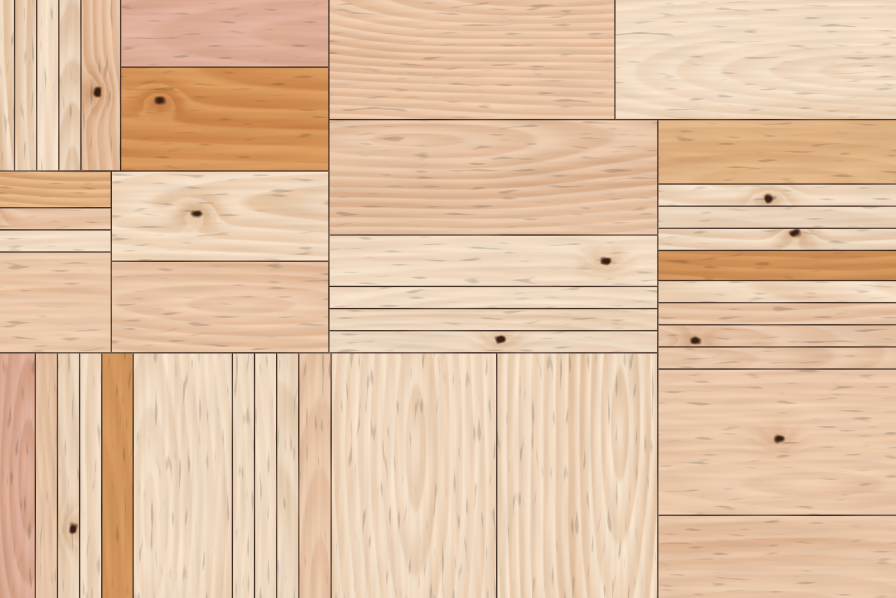
Write a Shadertoy shader that draws this texture.

```glsl
// Irregular parquet of pale hardwood: a pinwheel of five blocks is cut again and
// again into boards and narrow strips. Each plank gets its own tone, ring pattern
// along its length, fine fibres and sometimes a knot; thin dark seams divide them.

struct Rect { vec2 lo, hi; };

const float STRIP_WIDTH = 0.037;
const float MAX_LENGTH = 0.60;
const float MAX_WIDTH = 0.28;
const float SEAM_HALF_WIDTH = 0.0011;
const vec3 CREAM = vec3(0.95, 0.87, 0.78);
const vec3 PEACH = vec3(0.93, 0.80, 0.69);
const vec3 HONEY = vec3(0.90, 0.73, 0.55);
const vec3 ROSE  = vec3(0.87, 0.69, 0.61);
const vec3 AMBER = vec3(0.85, 0.61, 0.38);
const vec3 LATEWOOD_TINT = vec3(0.88, 0.78, 0.68);
const vec3 KNOT_COLOR = vec3(0.22, 0.12, 0.07);
const vec3 SEAM_COLOR = vec3(0.24, 0.17, 0.13);

vec2 hash22(vec2 p) {
    vec3 q = fract(p.xyx * vec3(0.1031, 0.1030, 0.0973));
    q += dot(q, q.yzx + 33.33);
    return fract((q.xx + q.yz) * q.zy);
}

float gradientDot(vec2 cell, vec2 corner, vec2 f) {
    return dot(hash22(cell + corner) * 2.0 - 1.0, f - corner);
}

float gradientNoise(vec2 p) {
    vec2 i = floor(p), f = p - i;
    vec2 u = f * f * f * (f * (f * 6.0 - 15.0) + 10.0);
    vec2 e = vec2(0.0, 1.0);
    return mix(mix(gradientDot(i, e.xx, f), gradientDot(i, e.yx, f), u.x),
               mix(gradientDot(i, e.xy, f), gradientDot(i, e.yy, f), u.x), u.y);
}

vec2 rectSeed(Rect r) { return floor(r.lo * 431.0 + r.hi * 277.0) + 900.0; }

// Five blocks turning around the central one, which spans a to b
Rect pinwheel(Rect r, vec2 a, vec2 b, vec2 p) {
    if (p.y < a.y && p.x < b.x) return Rect(r.lo, vec2(b.x, a.y));
    if (p.x >= b.x && p.y < b.y) return Rect(vec2(b.x, r.lo.y), vec2(r.hi.x, b.y));
    if (p.y >= b.y && p.x >= a.x) return Rect(vec2(a.x, b.y), r.hi);
    if (p.x < a.x) return Rect(vec2(r.lo.x, a.y), vec2(a.x, r.hi.y));
    return Rect(a, b);
}

// Halve a block until it has the proportions of a board
Rect splitToBoard(Rect r, vec2 p) {
    for (int level = 0; level < 6; level++) {
        vec2 size = r.hi - r.lo;
        float longSide = max(size.x, size.y), shortSide = min(size.x, size.y);
        if (longSide <= MAX_LENGTH && shortSide <= MAX_WIDTH) break;
        vec2 rnd = hash22(rectSeed(r));
        bool cutX = (size.x > size.y) == (longSide > MAX_LENGTH);
        if (shortSide > MAX_WIDTH && longSide < 1.3 * shortSide) cutX = rnd.x < 0.5;
        vec2 axis = cutX ? vec2(1.0, 0.0) : vec2(0.0, 1.0);
        float cut = dot(mix(r.lo, r.hi, mix(0.44, 0.56, rnd.y)), axis);
        if (dot(p, axis) < cut) r.hi = mix(r.hi, vec2(cut), axis);
        else r.lo = mix(r.lo, vec2(cut), axis);
    }
    return r;
}

// Saw a bundle of narrow strips off one long side of some boards
Rect carveStrips(Rect r, vec2 p, float share) {
    vec2 size = r.hi - r.lo, rnd = hash22(rectSeed(r) + 57.0);
    if (rnd.x > share) return r;
    vec2 axis = size.x < size.y ? vec2(1.0, 0.0) : vec2(0.0, 1.0);
    float start = dot(r.lo, axis);
    float count = min(3.0 + floor(2.0 * rnd.y), floor(dot(size, axis) / STRIP_WIDTH) - 1.0);
    float index = min(floor((dot(p, axis) - start) / STRIP_WIDTH), count);
    float low = start + index * STRIP_WIDTH;
    r.lo = mix(r.lo, vec2(low), axis);
    if (index < count) r.hi = mix(r.hi, vec2(low + STRIP_WIDTH), axis);
    return r;
}

vec3 woodTone(float pick) {
    vec3 tone = mix(CREAM, PEACH, step(0.38, pick));
    tone = mix(tone, HONEY, step(0.70, pick));
    tone = mix(tone, ROSE, step(0.84, pick));
    return mix(tone, AMBER, step(0.94, pick));
}

// q runs along the grain in x and across it in y, from the plank centre
vec3 wood(vec2 q, vec2 size, vec2 seed) {
    vec2 look = hash22(seed), heart = hash22(seed + 13.0), knot = hash22(seed + 29.0);
    vec2 shift = look * 60.0 + 20.0;
    bool isStrip = size.y < STRIP_WIDTH * 1.3;
    vec3 tone = woodTone(look.x * (isStrip ? 0.6 : 1.0)) * mix(0.98, 1.02, heart.x);

    // Knot distance, far away on planks without one
    vec2 knotCenter = (vec2(knot.y, fract(knot.y * 7.0)) - 0.5) * size * vec2(0.8, 0.6);
    float knotDist = length((q - knotCenter) * vec2(0.75, 1.0)) + 0.004 * gradientNoise(q * 90.0 + shift);
    if (knot.x > 0.25) knotDist = 1.0;
    float halo = exp(-1500.0 * knotDist * knotDist);

    // Growth rings as stretched arches, bent by slow noise and by the knot
    vec2 fromHeart = (q - (heart - 0.5) * vec2(0.6, 0.28)) * vec2(0.16, 1.0);
    float radius = length(fromHeart) + 0.022 * gradientNoise(q * vec2(2.5, 6.0) + shift);
    float ring = fract(radius * mix(30.0, 75.0, look.y) + 1.5 * halo);
    float latewood = smoothstep(0.0, 0.75, ring) * (1.0 - smoothstep(0.82, 1.0, ring));
    float streak = gradientNoise(q * vec2(1.5, 13.0) + shift.yx);
    float strength = mix(0.16, 0.65, heart.y * heart.y) * (1.0 + 0.8 * streak);
    float shade = latewood * strength + 0.5 * max(streak, 0.0) + 0.45 * halo;
    vec3 color = tone * mix(vec3(1.0), LATEWOOD_TINT, clamp(shade, 0.0, 1.2));

    // Fibres and pores
    color *= 1.0 + 0.07 * gradientNoise(q * vec2(9.0, 130.0) + shift);
    color *= 1.0 - 0.14 * smoothstep(0.2, 0.5, gradientNoise(q * vec2(22.0, 150.0) + shift.yx));
    return mix(color, KNOT_COLOR, 1.0 - smoothstep(0.003, 0.009, knotDist));
}

void mainImage(out vec4 fragColor, in vec2 fragCoord) {
    float pixel = 1.0 / iResolution.y;
    vec2 p = fragCoord * pixel;
    Rect plank = pinwheel(Rect(vec2(-0.12, -0.10), vec2(1.62, 1.07)), vec2(0.55, 0.41), vec2(1.10, 0.80), p);
    plank = carveStrips(splitToBoard(plank, p), p, 0.32);

    vec2 size = plank.hi - plank.lo, q = p - 0.5 * (plank.lo + plank.hi);
    bool upright = size.y > size.x;
    vec3 color = wood(upright ? q.yx : q, upright ? size.yx : size, rectSeed(plank));

    // Seams
    vec2 inset = 0.5 * size - abs(q);
    float seam = clamp((SEAM_HALF_WIDTH - min(inset.x, inset.y)) / pixel + 0.5, 0.0, 1.0);
    seam *= 0.9 + 0.35 * gradientNoise(p * 9.0);
    fragColor = vec4(mix(color, SEAM_COLOR, clamp(seam, 0.0, 1.0)), 1.0);
}
```
